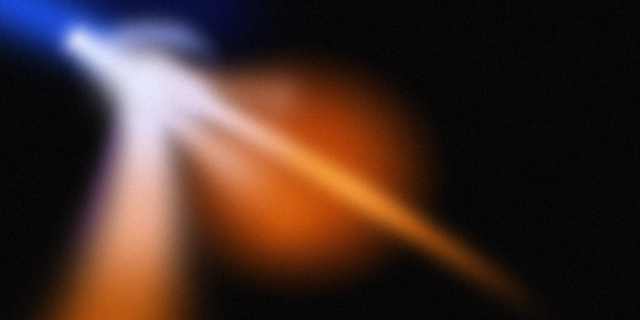
Reproduce this background procedurally as a Shadertoy shader.

```glsl
float hash(vec2 cell) {
    vec3 q = fract(vec3(cell.xyx) * 0.1031);
    q += dot(q, q.yzx + 33.33);
    return fract((q.x + q.y) * q.z);
}

// Soft tapered stroke from a to b, with widths wa and wb.
float beam(vec2 p, vec2 a, vec2 b, float wa, float wb) {
    vec2 ab = b - a;
    float h = clamp(dot(p - a, ab) / dot(ab, ab), 0.0, 1.0);
    float d = length(p - a - ab * h) / mix(wa, wb, h);
    return exp(-d * d);
}

// Light cools from lavender white through pink to orange.
vec3 heat(float r) {
    vec3 c = mix(vec3(0.90, 0.86, 0.96), vec3(0.92, 0.68, 0.58), smoothstep(0.08, 0.36, r));
    return mix(c, vec3(0.85, 0.39, 0.06), smoothstep(0.32, 0.66, r));
}

void mainImage(out vec4 fragColor, in vec2 fragCoord) {
    vec2 p = fragCoord / iResolution.y;
    p.x += 1.0 - 0.5 * iResolution.x / iResolution.y;
    float r = distance(p, vec2(0.45, 0.74));
    vec3 color = vec3(0.027, 0.025, 0.027);

    // Navy haze and blue beam
    float haze = beam(p, vec2(0.1, 1.05), vec2(0.62, 0.99), 0.16, 0.18);
    color = mix(color, vec3(0.04, 0.06, 0.30), 0.75 * haze);
    float blue = beam(p, vec2(-0.1, 1.07), vec2(0.32, 0.86), 0.12, 0.085);
    color = mix(color, vec3(0.10, 0.28, 0.82), blue);

    // Pale arch above the core
    float archX = p.x - 0.48;
    float archD = (p.y - 0.895 + 1.5 * archX * archX) / 0.05;
    float arch = exp(-archD * archD) * smoothstep(0.28, 0.40, p.x) * smoothstep(0.72, 0.54, p.x);
    color = mix(color, vec3(0.45, 0.50, 0.78), 0.75 * arch);

    // Broad orange glow
    float disc = length((p - vec2(0.93, 0.46)) / vec2(0.44, 0.37));
    float glow = smoothstep(1.15, 0.3, disc);
    color = mix(color, vec3(0.78, 0.28, 0.03), 0.9 * glow);
    float blush = beam(p, vec2(0.5, 0.74), vec2(0.86, 0.69), 0.06, 0.08);
    color = mix(color, vec3(0.82, 0.52, 0.40), 0.55 * blush);

    // Middle lobe
    float middle = beam(p, vec2(0.48, 0.68), vec2(0.89, 0.36), 0.05, 0.11);
    color = mix(color, heat(r * 1.08), 0.85 * middle);

    // Lower lobe with a violet fringe
    float bend = 1.0 - p.y / 0.6;
    float width = 0.07 + 0.13 * (1.0 - p.y / 0.7);
    float side = (p.x - 0.455 + 0.09 * bend * bend) / max(width, 0.03);
    float fringe = exp(-pow((side + 0.95) / 0.4, 2.0)) * smoothstep(0.1, 0.4, p.y) * smoothstep(0.72, 0.55, p.y);
    color = mix(color, vec3(0.20, 0.08, 0.34), 0.6 * fringe);
    float lower = exp(-pow(abs(side), 2.6)) * smoothstep(0.78, 0.62, p.y);
    color = mix(color, heat(r * 0.86), lower * mix(0.85, 1.0, smoothstep(0.0, 0.3, p.y)));

    // Long ray, bending slightly downward
    float rayX = p.x - 0.5;
    float rayD = (p.y - 0.75 + 0.54 * rayX + 0.05 * rayX * rayX) * 0.86 / 0.05;
    float ray = exp(-rayD * rayD) * smoothstep(0.42, 0.58, p.x) * smoothstep(1.78, 1.05, p.x);
    vec3 rayColor = mix(heat(r * 0.8), vec3(0.95, 0.60, 0.22), smoothstep(0.35, 0.65, r));
    rayColor = mix(rayColor, vec3(0.85, 0.40, 0.06), smoothstep(0.7, 1.05, r));
    color = mix(color, rayColor, 0.95 * ray);

    // White core and its streak
    float core = beam(p, vec2(0.46, 0.74), vec2(0.58, 0.70), 0.11, 0.08);
    color = mix(color, vec3(0.88, 0.83, 0.93), 0.9 * core);
    float streak = beam(p, vec2(0.25, 0.87), vec2(0.45, 0.74), 0.05, 0.095);
    color = mix(color, vec3(0.91, 0.92, 1.0), 0.9 * streak);

    // Fine grain
    color += (hash(floor(p * 256.0)) - 0.5) * 0.025;
    fragColor = vec4(clamp(color, 0.0, 1.0), 1.0);
}
```
